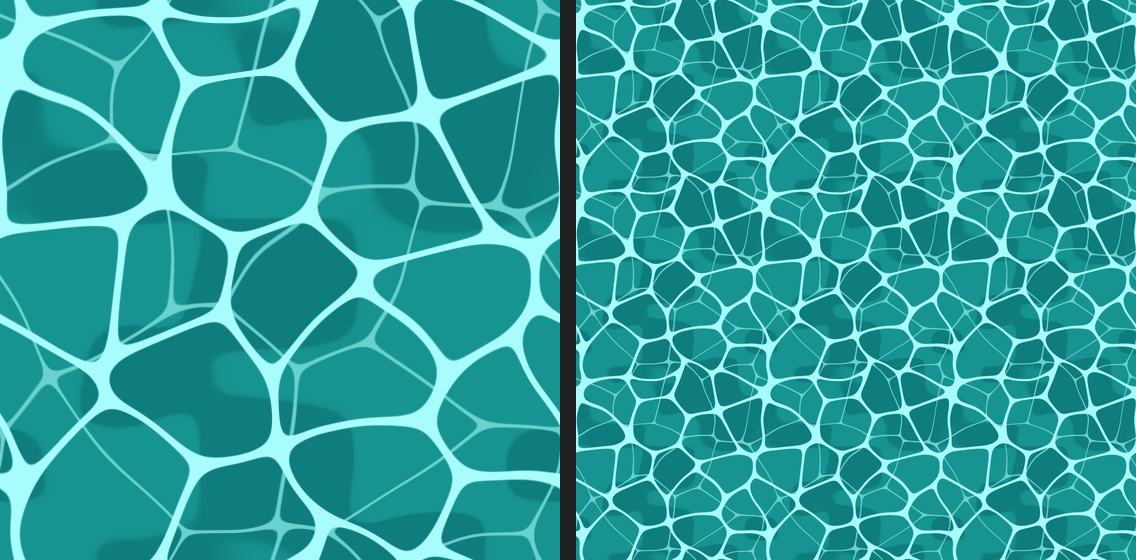
Left, the tile; right, the same tile 3 across and 3 down.
Reproduce this texture procedurally as a Shadertoy shader.

```glsl
const vec3 SHALLOW_COLOR = vec3(0.09, 0.58, 0.57);
const vec3 DEEP_COLOR = vec3(0.06, 0.49, 0.49);
const vec3 FAINT_COLOR = vec3(0.41, 0.82, 0.81);
const vec3 BRIGHT_COLOR = vec3(0.66, 0.99, 0.99);

const vec2 BRIGHT_CELLS = vec2(4.0, 5.0);
const vec2 FAINT_CELLS = vec2(4.0, 3.0);
const vec2 PATCH_CELLS = vec2(4.0, 6.0);  // even, so the checker wraps
const vec2 WARP_CELLS = vec2(5.0);

const float BRIGHT_HALF_WIDTH = 0.0064;
const float FAINT_HALF_WIDTH = 0.0028;
const float BRIGHT_ROUNDING = 0.013;
const float FAINT_ROUNDING = 0.007;
const float JITTER = 0.78;
const float WARP_AMOUNT = 0.062;
const float PATCH_CHECKER = 0.36;
const float PATCH_LEVEL = 0.52;
const float EDGE_SOFTNESS = 0.0016;

vec2 hash22(vec2 p, float seed) {
    vec3 q = fract(vec3(p.xyx + seed * 7.31 + 3.7) * vec3(0.1031, 0.1030, 0.0973));
    q += dot(q, q.yzx + 33.33);
    return fract((q.xx + q.yz) * q.zy);
}

// Lattice value that wraps; checker biases neighbours apart
vec2 latticeValue(vec2 cell, vec2 cells, float seed, float checker) {
    vec2 wrapped = mod(cell, cells);
    float parity = mod(wrapped.x + wrapped.y, 2.0);
    return mix(hash22(wrapped, seed), vec2(parity), checker);
}

vec2 tileNoise(vec2 uv, vec2 cells, float seed, float checker) {
    vec2 p = uv * cells;
    vec2 i = floor(p);
    vec2 f = p - i;
    f = f * f * f * (f * (f * 6.0 - 15.0) + 10.0);
    vec2 low = mix(latticeValue(i, cells, seed, checker),
                   latticeValue(i + vec2(1, 0), cells, seed, checker), f.x);
    vec2 high = mix(latticeValue(i + vec2(0, 1), cells, seed, checker),
                    latticeValue(i + vec2(1, 1), cells, seed, checker), f.x);
    return mix(low, high, f.y);
}

vec2 warp(vec2 uv, float seed) {
    return uv + WARP_AMOUNT * (tileNoise(uv, WARP_CELLS, seed, 0.0) - 0.5);
}

// Vector from uv to the jittered centre of a wrapped cell
vec2 toCentre(vec2 uv, vec2 cell, vec2 cells, float seed) {
    vec2 offset = 0.5 + JITTER * (hash22(mod(cell, cells), seed) - 0.5);
    return (cell + offset) / cells - uv;
}

// Distance to the nearest cell border, smoothly rounded at junctions
float netDistance(vec2 uv, vec2 cells, float seed, float rounding) {
    vec2 home = floor(uv * cells);
    vec2 nearest = vec2(10.0);
    for (int y = -2; y <= 2; y++)
    for (int x = -2; x <= 2; x++) {
        vec2 centre = toCentre(uv, home + vec2(x, y), cells, seed);
        if (dot(centre, centre) < dot(nearest, nearest)) nearest = centre;
    }
    float sum = 1e-12;
    for (int y = -2; y <= 2; y++)
    for (int x = -2; x <= 2; x++) {
        vec2 centre = toCentre(uv, home + vec2(x, y), cells, seed);
        vec2 between = centre - nearest;
        if (dot(between, between) > 1e-6) {
            float border = dot(0.5 * (centre + nearest), normalize(between));
            sum += exp(-border / rounding);
        }
    }
    return -rounding * log(sum);
}

float stroke(float distance, float halfWidth) {
    float soft = max(EDGE_SOFTNESS, 0.8 / iResolution.y);
    return 1.0 - smoothstep(halfWidth - soft, halfWidth + soft, distance);
}

void mainImage(out vec4 fragColor, in vec2 fragCoord) {
    vec2 uv = fragCoord / iResolution.xy;

    // Deep patches: a firm rim with a faint halo
    float depth = tileNoise(warp(uv, 5.0), PATCH_CELLS, 2.0, PATCH_CHECKER).x - PATCH_LEVEL;
    float rim = smoothstep(-0.018, 0.018, depth);
    float halo = smoothstep(-0.09, 0.03, depth);
    vec3 color = mix(SHALLOW_COLOR, DEEP_COLOR, 0.8 * rim + 0.2 * halo);

    // Faint net below, bright net on top
    float faint = netDistance(warp(uv, 11.0), FAINT_CELLS, 8.0, FAINT_ROUNDING);
    color = mix(color, FAINT_COLOR, stroke(faint, FAINT_HALF_WIDTH));
    float bright = netDistance(warp(uv, 3.0), BRIGHT_CELLS, 1.0, BRIGHT_ROUNDING);
    color = mix(color, BRIGHT_COLOR, stroke(bright, BRIGHT_HALF_WIDTH));

    fragColor = vec4(color, 1.0);
}
```
